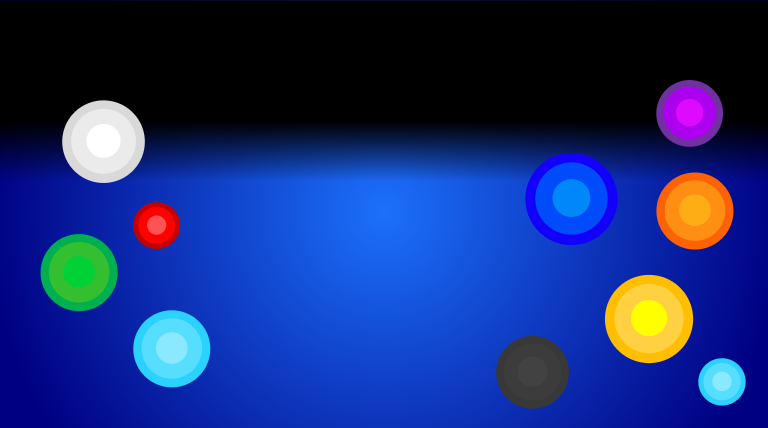
Write a WebGL 1 fragment shader that draws this background.

```glsl
precision highp float;
// Ten flat three-tone discs over a blue radial glow, below a black upper band.
// The glow and band are gradients; each disc is three nested circles
// with antialiased edges, placed in canvas fractions and sized by height.

uniform vec2 u_resolution;

const vec3 GLOW_CENTER = vec3(0.11, 0.44, 0.985);
const vec3 GLOW_RIM = vec3(0.0, 0.0, 0.51);
const float MID_RATIO = 0.785;
const float CORE_RATIO = 0.41;

// Coverage of a circle, softened over one pixel.
float circle(vec2 offset, float radius) {
  return clamp(0.5 + (radius - length(offset)) * u_resolution.y, 0.0, 1.0);
}

// Paints a disc with a rim, a middle tone and a slightly raised core.
vec3 disc(vec3 base, vec2 uv, vec2 center, float radius,
          vec3 rim, vec3 middle, vec3 core) {
  float aspect = u_resolution.x / u_resolution.y;
  vec2 offset = (uv - center) * vec2(aspect, 1.0);
  vec2 lift = vec2(0.0, 0.02 * radius);
  vec3 color = mix(base, rim, circle(offset, radius));
  color = mix(color, middle, circle(offset - 0.5 * lift, radius * MID_RATIO));
  return mix(color, core, circle(offset - lift, radius * CORE_RATIO));
}

// Circular blue glow, covered from above by black that fades out downwards.
vec3 backdrop(vec2 uv) {
  float aspect = u_resolution.x / u_resolution.y;
  float reach = length((uv - vec2(0.5, 0.505)) * vec2(aspect, 1.0)) / 0.93;
  vec3 glow = mix(GLOW_CENTER, GLOW_RIM, min(reach, 1.0));
  float shade = clamp((uv.y - 0.577) / 0.139, 0.0, 1.0);
  shade *= 1.0 - 0.25 * smoothstep(0.996, 0.999, uv.y);
  return glow * (1.0 - shade);
}

void main() {
  vec2 uv = gl_FragCoord.xy / u_resolution;
  vec3 color = backdrop(uv);

  // Left group: white, red, green, cyan.
  color = disc(color, uv, vec2(0.1348, 0.669), 0.0965,
               vec3(0.85), vec3(0.922), vec3(1.0));
  color = disc(color, uv, vec2(0.204, 0.473), 0.0547,
               vec3(0.77, 0.0, 0.0), vec3(1.0, 0.0, 0.0), vec3(1.0, 0.32, 0.32));
  color = disc(color, uv, vec2(0.103, 0.363), 0.09,
               vec3(0.0, 0.69, 0.31), vec3(0.2, 0.75, 0.19), vec3(0.0, 0.82, 0.21));
  color = disc(color, uv, vec2(0.2237, 0.185), 0.09,
               vec3(0.17, 0.82, 1.0), vec3(0.34, 0.87, 1.0), vec3(0.54, 0.91, 1.0));

  // Right group: purple, blue, orange, yellow, grey, small cyan.
  color = disc(color, uv, vec2(0.898, 0.735), 0.078,
               vec3(0.44, 0.19, 0.63), vec3(0.68, 0.0, 0.94), vec3(0.87, 0.04, 1.0));
  color = disc(color, uv, vec2(0.7441, 0.535), 0.1077,
               vec3(0.07, 0.0, 0.98), vec3(0.0, 0.3, 0.98), vec3(0.0, 0.53, 0.98));
  color = disc(color, uv, vec2(0.9049, 0.507), 0.09,
               vec3(1.0, 0.38, 0.02), vec3(1.0, 0.56, 0.07), vec3(1.0, 0.68, 0.08));
  color = disc(color, uv, vec2(0.8451, 0.2547), 0.103,
               vec3(1.0, 0.75, 0.0), vec3(1.0, 0.82, 0.26), vec3(1.0, 1.0, 0.0));
  color = disc(color, uv, vec2(0.6934, 0.13), 0.085,
               vec3(0.22), vec3(0.235), vec3(0.26));
  color = disc(color, uv, vec2(0.9401, 0.1077), 0.0553,
               vec3(0.17, 0.82, 1.0), vec3(0.34, 0.87, 1.0), vec3(0.54, 0.91, 1.0));

  gl_FragColor = vec4(color, 1.0);
}
```
